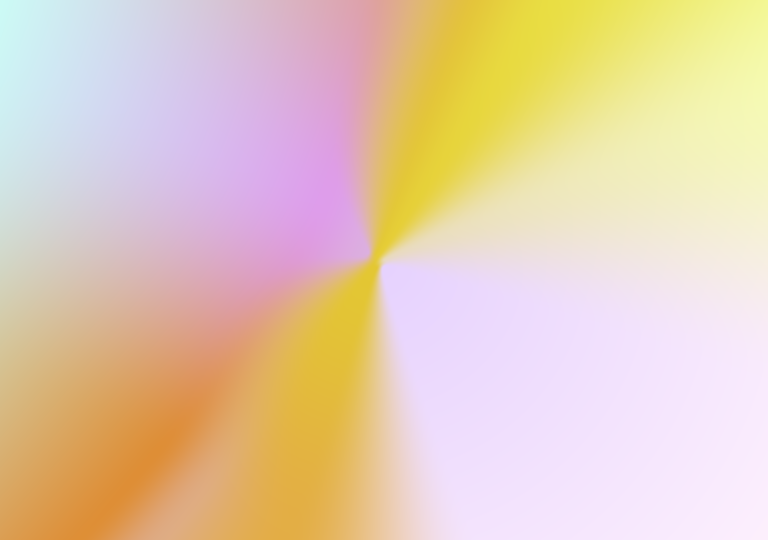
Reproduce this background procedurally as a WebGL 2 fragment shader.

```glsl
#version 300 es
precision highp float;
// Soft pastel sweep pinched at a small neck near the centre.
// Confocal hyperbolas give a rounded angular coordinate for the wedges on the
// right; a curved ridge, fading outward to cyan, colours the left side.

uniform vec2 u_resolution;
out vec4 fragColor;

vec2 direction(float degreesUp) {
  float a = radians(degreesUp);
  return vec2(cos(a), sin(a));
}

// Angle from the axis in degrees, with level lines that round off at the foci.
float confocalAngle(vec2 q, vec2 focus) {
  float c = (length(q + focus) - length(q - focus)) / (2.0 * length(focus));
  return degrees(acos(clamp(c, -1.0, 1.0)));
}

// Orange, magenta and pink along a hyperbolic ridge.
vec3 leftField(vec2 q) {
  float along = dot(q, direction(65.0));
  float across = dot(q, direction(155.0));
  float outside = across - sqrt(0.0196 + 0.1225 * along * along);

  vec3 ridge = mix(vec3(0.87, 0.55, 0.20), vec3(0.87, 0.61, 0.92),
                   smoothstep(-0.5, 0.06, along));
  ridge = mix(ridge, vec3(0.87, 0.62, 0.64), smoothstep(0.05, 0.5, along));

  // Pale inner side, then the long fade to the cyan corner.
  vec3 color = mix(ridge, vec3(0.86, 0.73, 0.86),
                   0.7 * (1.0 - smoothstep(-0.14, 0.0, outside)));
  float fade = 0.5 * (outside + sqrt(outside * outside + 0.0004));
  return mix(color, vec3(0.80, 0.98, 0.96), min(fade / 0.68, 1.0));
}

// Lavender, cream, yellow and gold, turning counterclockwise.
vec3 upperSweep(float angle, float radius, vec3 lavender, vec3 left) {
  float far = min(radius / 0.9, 1.0);
  vec3 cream = mix(vec3(0.91, 0.85, 0.75), vec3(0.97, 1.0, 0.70), far);
  vec3 yellow = mix(vec3(0.90, 0.80, 0.21), vec3(0.92, 0.91, 0.29), far);
  vec3 gold = mix(vec3(0.89, 0.79, 0.21), vec3(0.89, 0.72, 0.23), far);
  float leftEnd = mix(165.0, 135.0, smoothstep(0.0, 0.5, radius));

  vec3 color = mix(lavender, cream, smoothstep(22.0, 65.0, angle));
  color = mix(color, yellow, smoothstep(60.0, 97.0, angle));
  color = mix(color, gold, smoothstep(95.0, 115.0, angle));
  return mix(color, left, smoothstep(108.0, leftEnd, angle));
}

// Lavender, gold and the ridge, turning clockwise.
vec3 lowerSweep(float angle, float radius, vec3 lavender, vec3 left) {
  float far = smoothstep(0.0, 0.55, radius);
  vec3 gold = mix(vec3(0.89, 0.78, 0.20), vec3(0.89, 0.68, 0.27), far);
  vec3 color = mix(lavender, gold, smoothstep(30.0, 68.0, angle));
  return mix(color, left, smoothstep(mix(85.0, 68.0, far),
                                     mix(150.0, 100.0, far), angle));
}

void main() {
  vec2 q = (gl_FragCoord.xy - vec2(0.49, 0.518) * u_resolution) / u_resolution.y;
  float radius = length(q);
  float angle = confocalAngle(q, 0.021 * direction(-40.0));

  vec3 lavender = mix(vec3(0.90, 0.82, 0.995), vec3(0.99, 0.94, 0.99),
                      min(radius / 0.9, 1.0));
  vec3 left = leftField(q);

  // The two sweeps meet softly across the neck.
  float upper = smoothstep(-0.012, 0.012, dot(q, direction(50.0)));
  vec3 color = mix(lowerSweep(angle, radius, lavender, left),
                   upperSweep(angle, radius, lavender, left), upper);
  fragColor = vec4(color, 1.0);
}
```
